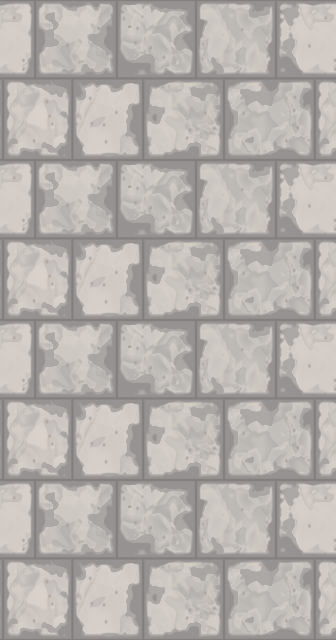
Reproduce this texture procedurally as a Shadertoy shader.

```glsl
// Hand-painted wall of pale, chipped stone blocks in staggered courses.

float hash(vec2 p) {
    vec3 q = fract(p.xyx * 0.1031);
    q += dot(q, q.yzx + 33.33);
    return fract((q.x + q.y) * q.z);
}

float noise(vec2 p) {
    vec2 i = floor(p), f = fract(p);
    f = f * f * (3.0 - 2.0 * f);
    return mix(mix(hash(i), hash(i + vec2(1, 0)), f.x),
               mix(hash(i + vec2(0, 1)), hash(i + vec2(1, 1)), f.x), f.y);
}

float fbm(vec2 p) {
    return 0.57 * noise(p) + 0.29 * noise(p * 2.03 + 7.1) + 0.14 * noise(p * 4.1 + 3.7);
}

// Sparse small pits, one candidate per cell
float pits(vec2 p, float blur) {
    vec2 cell = floor(p * 6.0);
    vec2 centre = 0.25 + 0.5 * vec2(hash(cell + 5.3), hash(cell + 19.7));
    vec2 d = (fract(p * 6.0) - centre) / 6.0;
    float spot = 1.0 - smoothstep(0.006, 0.014 + blur, length(d * vec2(1.0, 0.75)));
    return spot * step(0.72, hash(cell + 41.0));
}

void mainImage(out vec4 fragColor, in vec2 fragCoord) {
    // Eight courses fill the height; a pair of courses is one repeat
    vec2 p = fragCoord / iResolution.y * 8.0;
    float pixel = 8.0 / iResolution.y;
    float y = mod(p.y, 2.0);
    bool upper = y > 1.02;

    // Four blocks of uneven width per course
    const float period = 3.895;
    vec4 starts = upper ? vec4(0, 1.02, 2.01, 3.01) : vec4(0, 0.865, 1.75, 2.76);
    vec4 tones = upper ? vec4(0.65, 0.2, 0.5, 0.9) : vec4(1.0, 0.92, 0.55, 0.15);
    float x = mod(p.x - (upper ? 0.44 : 0.04), period);
    int block = 0;
    for (int i = 1; i < 4; i++) if (x >= starts[i]) block = i;
    float right = block < 3 ? starts[block + 1] : period;
    vec2 size = vec2(right - starts[block], upper ? 0.98 : 1.02);
    vec2 q = vec2(x - starts[block], upper ? y - 1.02 : y);
    float tone = tones[block];
    vec2 uv = q + vec2(17, 31) * float(block + (upper ? 5 : 1));

    // Distance to the straight joint and to a round-cornered block face
    vec2 inset = size * 0.5 - abs(q - size * 0.5);
    float edge = min(inset.x, inset.y);
    vec2 corner = 0.11 - inset;
    float face = 0.11 - length(max(corner, 0.0)) - min(max(corner.x, corner.y), 0.0);

    // Stone face with soft warm and cool washes
    vec3 stone = mix(vec3(0.755, 0.745, 0.73), vec3(0.825, 0.795, 0.775), tone);
    stone += (fbm(uv * 2.3 + 9.0) - 0.5) * vec3(0.09, 0.075, 0.065);

    // Chipped facets: crisp on one side, fading on the other
    vec2 warp = uv + 0.16 * vec2(noise(uv * 4.0), noise(uv * 4.0 + 50.0));
    for (int i = 0; i < 4; i++) {
        float k = float(i);
        vec2 s = mat2(0.9, 0.45, -0.35, 0.75) * warp * (2.4 + 0.7 * k) + 13.0 * k;
        float n = fbm(s) - 0.52 - 0.05 * tone;
        float facet = smoothstep(0.0, 0.012 + pixel, n) * (1.0 - smoothstep(0.02, 0.22, n));
        vec3 paint = i % 2 == 0 ? vec3(0.67, 0.66, 0.65) : vec3(0.85, 0.82, 0.79);
        stone = mix(stone, paint, facet * (0.6 - 0.2 * tone));
    }
    stone = mix(stone, vec3(0.66, 0.61, 0.61), 0.7 * pits(uv, pixel));

    // Worn rim with ragged notches, heavier along the foot
    float rag = fbm(uv * 4.2 + 23.0);
    float rim = 0.045 + 0.32 * smoothstep(0.46, 0.88, rag);
    rim *= 1.0 + 0.5 * (1.0 - smoothstep(0.0, 0.35, q.y));
    float lip = smoothstep(rim, rim + 0.01, face) * (1.0 - smoothstep(rim, rim + 0.06, face));
    vec3 color = mix(stone, vec3(0.84, 0.815, 0.79), 0.35 * lip);
    color = mix(color, vec3(0.645, 0.635, 0.63), 0.85 * (1.0 - smoothstep(rim - 0.01, rim + 0.01 + pixel, face)));
    float shade = 0.025 + 0.4 * (rim - 0.045) + 0.025 * noise(uv * 9.0);
    color = mix(color, vec3(0.575, 0.56, 0.56), 0.85 * (1.0 - smoothstep(shade - 0.01, shade + 0.02, face)));

    // Thin dark joint
    color = mix(color, vec3(0.49, 0.475, 0.475), 0.75 * (1.0 - smoothstep(0.004, 0.012 + pixel, edge)));
    fragColor = vec4(color, 1.0);
}
```
